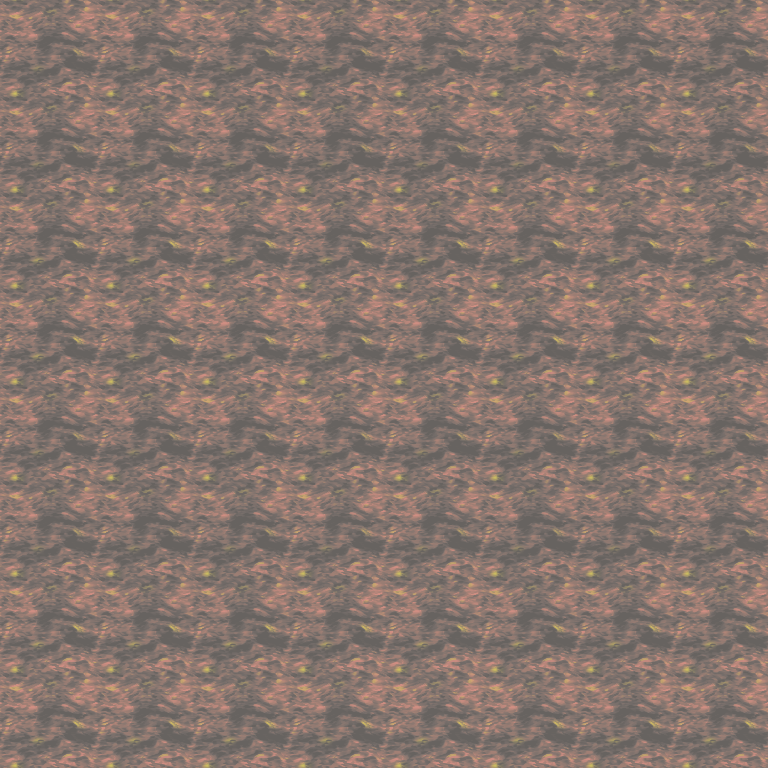
A three.js fragment shader for this texture:

```glsl
// Weathered rock strata: an 8 by 8 repeat of grey ledges with rusty pink crusts and yellow sparks.
varying vec2 vUv;

const float TAU = 6.2831853;
const float REPEATS = 8.0;

// Colours, from shaded rock to bright crust
const vec3 SHADE  = vec3(0.405, 0.388, 0.375);
const vec3 GREY   = vec3(0.455, 0.425, 0.412);
const vec3 BROWN  = vec3(0.540, 0.468, 0.440);
const vec3 RUST   = vec3(0.650, 0.505, 0.460);
const vec3 PINK   = vec3(0.810, 0.555, 0.510);
const vec3 YELLOW = vec3(0.820, 0.770, 0.370);

// Grain: cells across and down one tile
const vec2 COARSE = vec2(5.0, 10.0);
const vec2 MEDIUM = vec2(11.0, 25.0);
const vec2 FINE   = vec2(25.0, 58.0);
const float BASE_HEAT = 0.36;
const float CONTRAST = 1.55;

// Main yellow sparks, in tile units
const vec2 SPARK_LEDGE = vec2(0.19, 0.04);
const vec2 SPARK_BLOB  = vec2(0.83, 0.46);
const vec2 SPARK_CRUST = vec2(0.50, 0.85);
const vec2 SPARK_RIDGE = vec2(0.38, 0.28);
const vec2 SPARK_SIZE  = vec2(0.050, 0.030);

vec3 hash3(vec2 p) {
  vec3 q = vec3(dot(p, vec2(127.1, 311.7)), dot(p, vec2(269.5, 183.3)), dot(p, vec2(419.2, 371.9)));
  return fract(sin(q) * 43758.5);
}

// Cellular noise, blended by distance, that wraps at the tile edge
float cells(vec2 p, vec2 count, float seed) {
  p *= count;
  vec2 home = floor(p);
  float total = 0.0;
  float weight = 0.0;
  for (int j = -1; j <= 1; j++) {
    for (int i = -1; i <= 1; i++) {
      vec2 cell = home + vec2(float(i), float(j));
      vec3 h = hash3(mod(cell, count) + seed);
      vec2 d = cell + h.xy - p;
      float w = exp(-7.0 * dot(d, d));
      total += w * h.z;
      weight += w;
    }
  }
  return total / max(weight, 1e-5);
}

// Shortest signed offset on the repeating tile
vec2 wrapOffset(vec2 p, vec2 centre) {
  return fract(p - centre + 0.5) - 0.5;
}

float band(float y, float centre, float width) {
  float d = (fract(y - centre + 0.5) - 0.5) / width;
  return exp(-d * d);
}

float spark(vec2 p, vec2 centre) {
  vec2 d = wrapOffset(p, centre) / SPARK_SIZE;
  return exp(-dot(d, d));
}

vec3 ramp(float t) {
  vec3 c = mix(SHADE, GREY, clamp(t * 4.0, 0.0, 1.0));
  c = mix(c, BROWN, clamp(t * 4.0 - 1.0, 0.0, 1.0));
  c = mix(c, RUST, clamp(t * 4.0 - 2.0, 0.0, 1.0));
  return mix(c, PINK, clamp(t * 4.0 - 3.0, 0.0, 1.0));
}

void main() {
  vec2 tile = fract(vUv * REPEATS);
  float row = floor(vUv.y * REPEATS);

  // Bend the layers with sines that close over the tile
  vec2 a = tile * TAU;
  vec2 p = tile;
  p.y += 0.018 * sin(a.x + 1.0) + 0.010 * sin(2.0 * a.x + a.y) + 0.006 * sin(5.0 * a.x + 2.0 * a.y);
  p.x += 0.025 * sin(3.0 * a.y) + 0.012 * sin(7.0 * a.y + a.x);

  // Mottled grain and torn, wispy edges
  float coarse = cells(p, COARSE, 3.0);
  float medium = cells(p, MEDIUM, 17.0);
  float fine = cells(p, FINE, 41.0);
  float grain = 0.34 * coarse + 0.36 * medium + 0.30 * fine;
  float wisp = (1.0 - smoothstep(0.0, 0.13, abs(coarse - 0.52))) * smoothstep(0.3, 0.8, fine);

  // Strata: bright crusts between dark ledges
  float heat = BASE_HEAT + CONTRAST * (grain - 0.5) + 0.16 * wisp;
  heat += 0.17 * band(p.y, 0.87, 0.16) + 0.16 * band(p.y, 0.66, 0.045);
  heat += 0.15 * band(p.y, 0.45, 0.055) + 0.09 * band(p.y, 0.10, 0.09);
  heat += 0.26 * band(p.y, 0.25, 0.016) * smoothstep(0.35, 0.65, medium);
  heat -= 0.25 * band(p.y, 0.56, 0.045) + 0.19 * band(p.y, 0.33, 0.045);

  // Slow drift between repeats
  heat += 0.02 * sin(TAU * (vUv.x * 2.0 + vUv.y)) + 0.02 * sin(TAU * (vUv.y * 2.0 + 0.1));
  float rowGlow = 0.7 + 0.3 * sin(TAU * (row + 0.5) / 4.0);

  // Yellow sparks, broken by the grain, and loose flecks on hot crust
  float glow = spark(p, SPARK_LEDGE) + rowGlow * spark(p, SPARK_BLOB);
  glow += 0.7 * spark(p, SPARK_CRUST) + 0.6 * rowGlow * spark(p, SPARK_RIDGE);
  float yellow = glow * smoothstep(0.15, 0.65, 0.5 * (medium + fine));
  float fleck = smoothstep(0.72, 0.92, cells(p, MEDIUM, 73.0)) * smoothstep(0.5, 0.85, heat);
  yellow = clamp(yellow + 0.45 * fleck, 0.0, 0.9);

  vec3 colour = ramp(clamp(heat + 0.25 * glow, 0.0, 1.0));
  gl_FragColor = vec4(mix(colour, YELLOW, yellow), 1.0);
}
```
